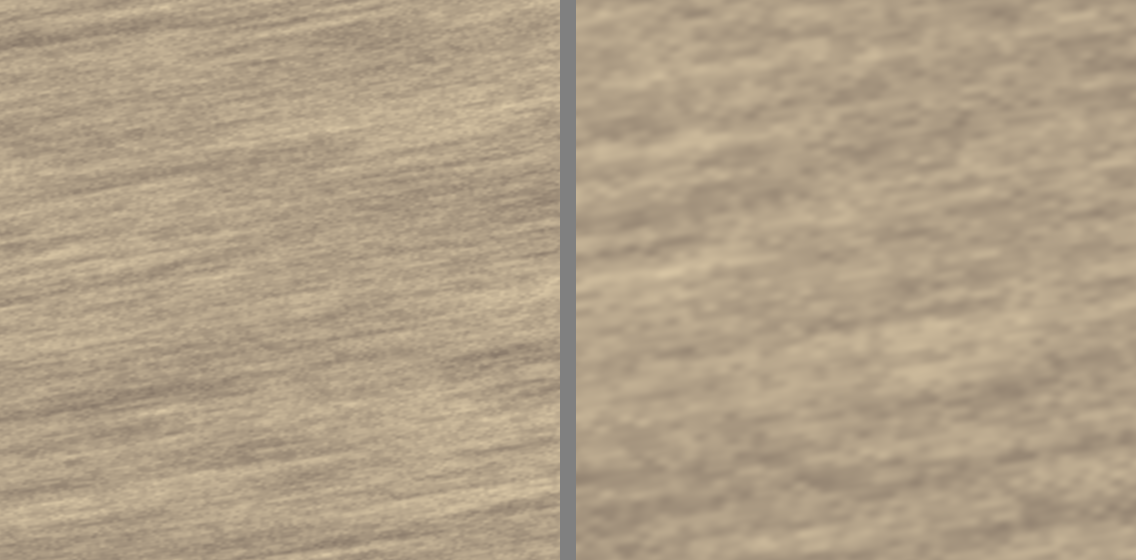
Left: the whole. Right: its middle third, enlarged.
A three.js fragment shader for this texture:

```glsl
// Pale, weathered wood grain with fine straight streaks rising gently to the right.
varying vec2 vUv;

const vec3 MID_WOOD = vec3(0.695, 0.628, 0.531);
const vec3 TONE_STEP = vec3(1.0, 0.96, 0.74);

float hash(vec2 p) {
  vec3 q = fract(p.xyx * vec3(0.1031, 0.1030, 0.0973));
  q += dot(q, q.yzx + 33.33);
  return fract((q.x + q.y) * q.z);
}

// Smooth signed noise along one fibre; each row has its own shift.
float fibre(float x, float row, float seed) {
  x += 17.0 * hash(vec2(row, seed));
  float cell = floor(x);
  float a = hash(vec2(cell, row + seed));
  float b = hash(vec2(cell + 1.0, row + seed));
  return 2.0 * mix(a, b, smoothstep(0.0, 1.0, x - cell)) - 1.0;
}

// Neighbouring fibres blended across; scale counts cells along and across.
float streaks(vec2 p, vec2 scale, float seed) {
  p = p * scale + 40.0;
  float row = floor(p.y);
  float blend = smoothstep(0.0, 1.0, p.y - row);
  return mix(fibre(p.x, row, seed), fibre(p.x, row + 1.0, seed), blend);
}

// Cellular noise: distance to the nearest scattered point.
float cellular(vec2 p, float seed) {
  vec2 cell = floor(p);
  float nearest = 2.0;
  for (int j = -1; j <= 1; j++) {
    for (int i = -1; i <= 1; i++) {
      vec2 id = cell + vec2(float(i), float(j));
      vec2 point = id + vec2(hash(id + seed), hash(id + seed + 31.0));
      nearest = min(nearest, distance(p, point));
    }
  }
  return nearest;
}

// Grain coordinates: x runs along the fibres, y across them.
vec2 grainSpace(vec2 uv) {
  float slope = mix(0.14, 0.18, uv.y);
  float across = uv.y - slope * (uv.x - 0.5);
  across += 0.003 * sin(4.0 * uv.x + 5.0 * uv.y);
  return vec2(uv.x + slope * uv.y, across);
}

void main() {
  vec2 p = grainSpace(vUv);

  // Broad bands, then long streaks from thick to thin
  float bands = streaks(p, vec2(1.0, 13.0), 3.0);
  float thickStreaks = streaks(p, vec2(1.8, 36.0), 71.0);
  float thinStreaks = streaks(p, vec2(3.5, 74.0), 137.0);
  float hairlines = streaks(p, vec2(8.0, 125.0), 173.0);

  // Short fibres and speckle
  float shortFibres = streaks(p, vec2(34.0, 140.0), 211.0);
  float speckle = streaks(p, vec2(120.0, 210.0), 307.0);

  // Mottled patches where the streaks fade and the grain shows
  vec2 ragged = vec2(0.02 * shortFibres, 0.008 * thinStreaks);
  float patchDistance = cellular((p + ragged) * vec2(3.0, 6.0) + 20.0, 9.0);
  float patches = 1.0 - smoothstep(0.0, 0.75, patchDistance);
  float lineStrength = mix(1.2, 0.65, patches);

  float lines = 0.044 * thickStreaks + 0.050 * thinStreaks + 0.038 * hairlines;
  float grain = 0.042 * shortFibres + 0.044 * speckle;
  float tone = 0.044 * bands + 0.012 * (patches - 0.3);
  tone += lineStrength * lines + grain;

  gl_FragColor = vec4(MID_WOOD + TONE_STEP * tone, 1.0);
}
```
